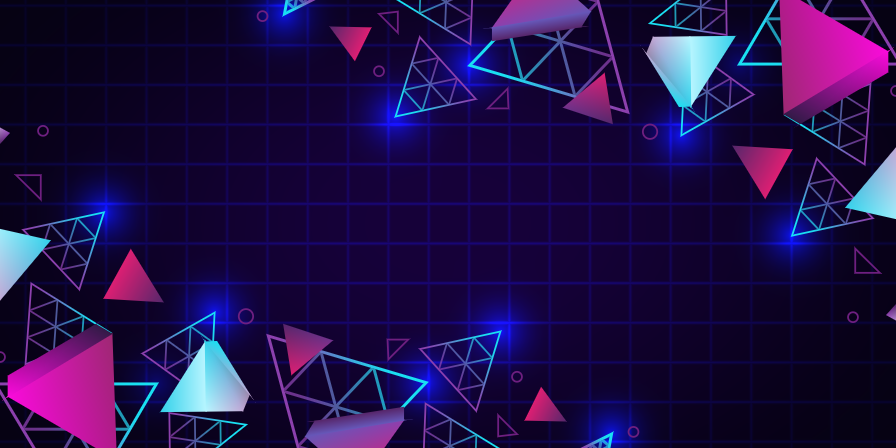
A WebGL 2 fragment shader for this background:

```glsl
#version 300 es
precision highp float;
// Neon wire triangles and shaded gems in two opposite corners over a dark violet grid.

uniform vec2 u_resolution;
out vec4 fragColor;

// Lengths are in hundredths of the canvas height; the layout is 200 by 100.
const vec2 CENTER = vec2(100.0, 50.0);
const vec3 BACK_CENTER = vec3(0.085, 0.004, 0.225);
const vec3 BACK_EDGE = vec3(0.022, 0.006, 0.075);
const vec3 GRID_BLUE = vec3(0.015, 0.025, 0.34);
const vec2 GRID_STEP = vec2(9.0, 8.85);
const vec2 GRID_ORIGIN = vec2(104.7, 54.5);
const float GRID_WIDTH = 0.32;
const vec3 GLOW_BLUE = vec3(0.0, 0.08, 0.95);
const vec3 CYAN = vec3(0.1, 0.88, 0.95);
const vec3 VIOLET = vec3(0.55, 0.25, 0.68);
const vec3 OUTLINE = vec3(0.43, 0.12, 0.5);
const vec3 MAGENTA = vec3(0.98, 0.04, 0.86);
const vec3 ROSE = vec3(0.86, 0.12, 0.45);
const vec3 PLUM = vec3(0.34, 0.15, 0.42);
const vec3 DUSK = vec3(0.2, 0.1, 0.28);
const vec3 PERIWINKLE = vec3(0.4, 0.34, 0.72);
const vec3 ICE = vec3(0.72, 0.96, 1.0);
const vec3 AQUA = vec3(0.2, 0.82, 0.92);
const vec3 LILAC = vec3(0.76, 0.66, 0.84);
const float THIN = 0.2;
const float THICK = 0.33;
const vec2 GLOWS[6] = vec2[6](vec2(23.2, 52.6), vec2(47.9, 30.2), vec2(95.1, 14.6),
    vec2(111.7, 26.0), vec2(136.5, 3.1), vec2(34.9, 14.3));

vec2 p;       // current point, folded into the lower left half
vec3 color;   // colour painted so far
float pixel;  // size of one pixel in layout units

float cross2(vec2 a, vec2 b) { return a.x * b.y - a.y * b.x; }

float coverage(float d) { return clamp(0.5 - d / pixel, 0.0, 1.0); }

float minOf(vec3 v) { return min(v.x, min(v.y, v.z)); }

// Barycentric weights of p and the three heights of the triangle.
vec3 weights(vec2 a, vec2 b, vec2 c, out vec3 heights) {
    float area = cross2(b - a, c - a);
    heights = abs(area) / vec3(length(c - b), length(a - c), length(b - a));
    return vec3(cross2(c - b, p - b), cross2(a - c, p - c), cross2(b - a, p - a)) / area;
}

// Triangular lattice, cyan at vertex a and violet at the far side.
void wire(vec2 a, vec2 b, vec2 c, float halfWidth) {
    vec3 h;
    vec3 w = weights(a, b, c, h);
    float inner = minOf(abs(fract(w * 3.0 + 0.5) - 0.5) / 3.0 * h);
    float edge = minOf(w * h);
    float line = max(0.75 * coverage(inner - halfWidth) * coverage(-edge),
                     coverage(abs(edge) - halfWidth));
    color = mix(color, mix(VIOLET, CYAN, smoothstep(0.0, 0.85, w.x)), line);
}

void outline(vec2 a, vec2 b, vec2 c) {
    vec3 h;
    vec3 w = weights(a, b, c, h);
    color = mix(color, OUTLINE, coverage(abs(minOf(w * h)) - THIN));
}

void ring(vec2 center, float radius) {
    color = mix(color, OUTLINE, coverage(abs(length(p - center) - radius) - THIN));
}

// Solid facet with a colour at each vertex, slightly grown to close seams.
void facet(vec2 a, vec2 b, vec2 c, vec3 colA, vec3 colB, vec3 colC) {
    vec3 h;
    vec3 w = weights(a, b, c, h);
    vec3 k = clamp(w, 0.0, 1.0);
    vec3 shade = (colA * k.x + colB * k.y + colC * k.z) / (k.x + k.y + k.z);
    color = mix(color, shade, coverage(-minOf(w * h) - 0.4 * pixel));
}

void background(vec2 q) {
    float rim = length((q - CENTER) / vec2(115.0, 75.0));
    color = mix(BACK_CENTER, BACK_EDGE, smoothstep(0.1, 1.1, rim));
    vec2 cell = (q - GRID_ORIGIN) / GRID_STEP;
    vec2 d = abs(fract(cell + 0.5) - 0.5) * GRID_STEP / GRID_WIDTH;
    vec2 lines = exp(-d * d);
    float grid = max(lines.x * 0.7, lines.y);
    float light = 0.0;
    for (int i = 0; i < 6; i++) {
        float r = min(length(q - GLOWS[i]), length(2.0 * CENTER - q - GLOWS[i]));
        light += (0.35 * exp(-r * r / 45.0) + 0.5 * exp(-r / 2.6)) * (i == 5 ? 0.4 : 1.0);
    }
    color += GRID_BLUE * grid * (0.25 + 0.45 * (1.0 - smoothstep(0.2, 1.2, rim)) + light);
    color += GLOW_BLUE * light;
}

void wires() {
    wire(vec2(23.2, 52.6), vec2(5.2, 48.7), vec2(17.7, 35.4), THIN);
    wire(vec2(24.5, 25.8), vec2(7.0, 36.7), vec2(5.7, 18.7), THIN);
    wire(vec2(34.9, 14.3), vec2(-1.0, 14.3), vec2(17.2, -16.0), THICK);
    wire(vec2(47.9, 30.2), vec2(31.8, 21.1), vec2(46.9, 10.2), THIN);
    wire(vec2(54.9, 5.2), vec2(37.8, 7.8), vec2(38.0, -8.3), THIN);
    wire(vec2(95.1, 14.6), vec2(59.9, 25.0), vec2(69.8, -12.0), THICK);
    wire(vec2(111.7, 26.0), vec2(93.8, 22.1), vec2(106.3, 8.3), THIN);
    wire(vec2(112.0, -0.5), vec2(95.0, 9.9), vec2(94.3, -8.0), THIN);
    wire(vec2(136.5, 3.1), vec2(129.7, -0.3), vec2(135.0, -5.0), THICK);
}

void ornaments() {
    outline(vec2(9.1, 55.5), vec2(3.6, 60.9), vec2(9.1, 60.9));
    outline(vec2(86.5, 24.2), vec2(91.1, 24.2), vec2(86.7, 19.8));
    outline(vec2(111.2, 7.3), vec2(115.4, 3.1), vec2(111.2, 2.6));
    ring(vec2(9.6, 70.8), 1.1);
    ring(vec2(54.9, 29.4), 1.6);
    ring(vec2(115.4, 15.9), 1.1);
    ring(vec2(141.4, 3.6), 1.1);
    ring(vec2(0.0, 20.3), 1.1);
}

void gems() {
    facet(vec2(-3.0, 49.5), vec2(11.2, 46.3), vec2(0.0, 33.0), ICE, AQUA, LILAC);
    facet(vec2(-1.0, 72.0), vec2(2.1, 70.3), vec2(0.0, 68.0), LILAC, VIOLET, PLUM);
    // Small red gems
    facet(vec2(29.2, 44.3), vec2(23.2, 33.4), vec2(36.4, 32.6), ROSE, ROSE, PLUM);
    facet(vec2(120.8, 13.5), vec2(117.2, 6.2), vec2(126.3, 6.0), ROSE, ROSE, PLUM);
    // Large magenta gem
    vec2 tip = vec2(1.8, 11.5), top = vec2(25.0, 25.5), ridge = vec2(21.4, 27.6);
    facet(top, vec2(26.0, -2.6), tip, vec3(0.62, 0.16, 0.45), vec3(0.7, 0.1, 0.55), MAGENTA);
    facet(top, ridge, tip, DUSK, DUSK, MAGENTA);
    facet(ridge, vec2(1.8, 16.1), tip, DUSK, MAGENTA * 0.85, MAGENTA);
    // Pale cyan gem
    vec2 peak = vec2(45.8, 23.7), foot = vec2(46.0, 8.2), heel = vec2(54.2, 8.3);
    vec2 side = vec2(55.7, 12.0);
    facet(peak, vec2(35.9, 8.1), foot, ICE, AQUA, ICE);
    facet(peak, foot, heel, AQUA, ICE, LILAC);
    facet(peak, heel, side, AQUA, LILAC, LILAC * 0.8);
    facet(peak, vec2(48.4, 23.8), side, AQUA, CYAN, LILAC);
    // Rose gems on the wide lattice
    facet(vec2(63.3, 27.6), vec2(74.2, 24.0), vec2(65.1, 16.4), PLUM, PLUM * 1.3, ROSE);
    vec2 left = vec2(68.2, 2.6), right = vec2(90.1, 6.2);
    facet(left, right, vec2(80.0, -8.0), PERIWINKLE, VIOLET, ROSE);
    facet(left, vec2(70.3, 6.0), right, PERIWINKLE, PLUM, PERIWINKLE);
    facet(vec2(70.3, 6.0), vec2(90.1, 9.1), right, PLUM, PLUM, PERIWINKLE);
}

void main() {
    pixel = 100.0 / u_resolution.y;
    vec2 q = (gl_FragCoord.xy - 0.5 * u_resolution) * pixel + CENTER;
    background(q);
    // A half turn about the center repeats the corner group.
    vec2 offset = q - CENTER;
    p = CENTER + (offset.y < -0.756 * offset.x ? -offset : offset);
    if (-offset.y < 0.756 * offset.x) p = CENTER - offset;
    else p = q;
    wires();
    ornaments();
    gems();
    fragColor = vec4(color, 1.0);
}
```
